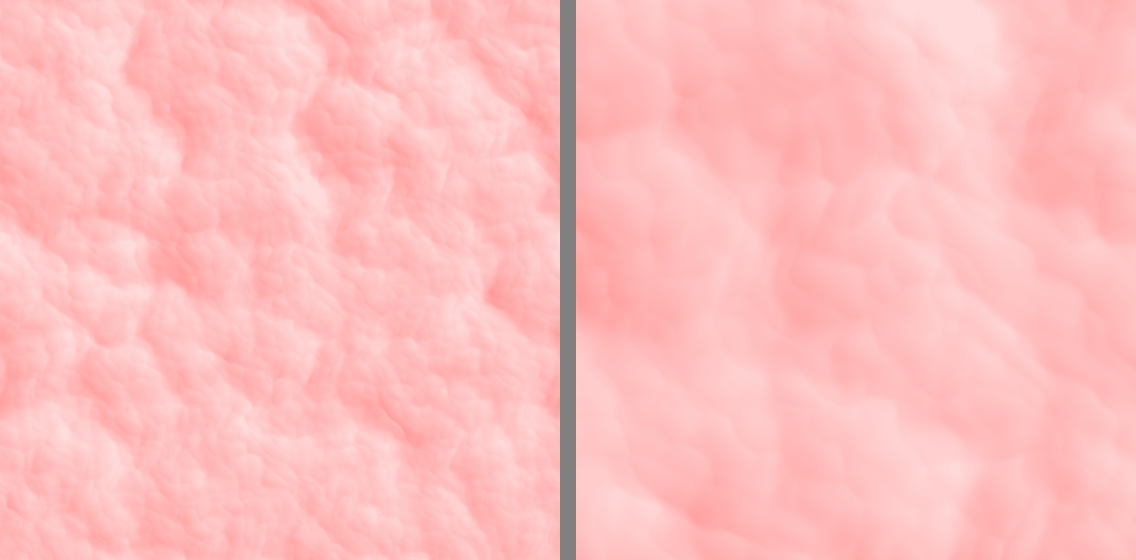
Left: the whole. Right: its middle third, enlarged.
This texture is drawn by a WebGL 2 fragment shader. Its source:

```glsl
#version 300 es
precision highp float;

uniform vec2 u_resolution;
out vec4 fragColor;

const float TAU = 6.2831853;

vec3 hash3(vec2 cell, float seed) {
    vec3 q = vec3(dot(cell, vec2(127.1, 311.7)),
                  dot(cell, vec2(269.5, 183.3)),
                  dot(cell, vec2(419.2, 371.9)));
    return fract(sin(q + seed * 17.3) * 4375.85);
}

// Layered sines with whole-number frequencies bend the cell borders
vec2 bend(vec2 p) {
    float freq = 2.0;
    for (int i = 0; i < 4; i++) {
        vec2 phase = freq * vec2(p.x - 2.0 * p.y, 2.0 * p.x + p.y);
        p += 0.015 / freq * sin(TAU * phase + vec2(1.3, 4.1) * float(i + 1));
        freq *= 2.0;
    }
    return p;
}

// Slope of rounded cellular domes: blended offset from the nearest centres
vec2 domeSlope(vec2 p, float cells, float sharpness, float seed) {
    p *= cells;
    vec2 base = floor(p);
    vec2 slope = vec2(0.0);
    float total = 0.0;
    for (int y = -1; y <= 1; y++) {
        for (int x = -1; x <= 1; x++) {
            vec2 cell = base + vec2(x, y);
            vec2 wrapped = floor(mod(cell + 0.5, cells));
            vec3 rnd = hash3(wrapped, seed);
            float steepness = 0.55 + 0.9 * hash3(wrapped, seed + 9.0).x;
            vec2 offset = p - cell - 0.08 - 0.84 * rnd.xy;
            float weight = exp(-sharpness * (dot(offset, offset) + 0.15 * rnd.z));
            slope += weight * steepness * offset;
            total += weight;
        }
    }
    return slope / max(total, 1e-12);
}

void main() {
    vec2 p = bend(gl_FragCoord.xy / u_resolution);

    // Large pillows first, then ever finer and fainter wrinkles
    vec2 slope = vec2(0.0);
    float cells = 4.0;
    float strength = 1.0;
    float sharpness = 17.0;
    for (int i = 0; i < 5; i++) {
        slope += strength * domeSlope(p, cells, sharpness, float(i + 1));
        cells = 2.0 * cells - 1.0;
        strength *= 0.72;
        sharpness *= 0.86;
    }

    // Light falls from the upper right
    float light = dot(slope, normalize(vec2(0.8, 0.65)));
    float tint = clamp(0.75 + 0.118 * light, 0.6, 0.86);
    fragColor = vec4(1.0, tint, tint, 1.0);
}
```
